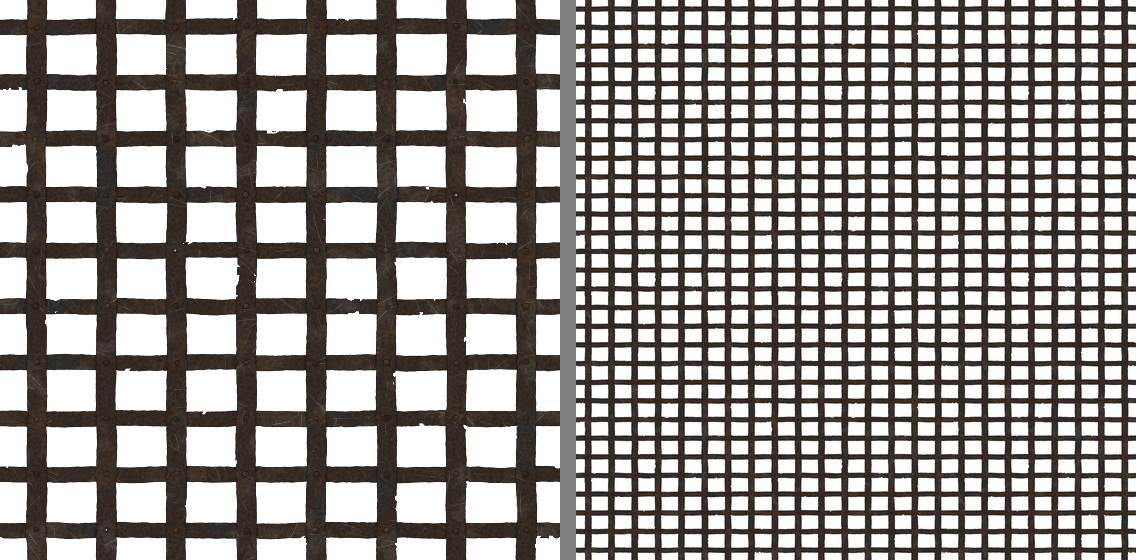
Left: one tile. Right: repeated 3 by 3.
Give the GLSL for this pattern, as a WebGL 2 fragment shader.

```glsl
#version 300 es
precision highp float;
// Worn iron lattice on white: 8 upright straps riveted over 10 level ones.
// Strap distances are bent and chipped by wrapping gradient noise, then
// coloured with patina, rust, grain and scattered curved scratches.
uniform vec2 u_resolution;
out vec4 fragColor;

// Integer hash giving three values in 0..1
vec3 hash3(vec2 cell, int seed) {
    uvec3 v = uvec3(uvec2(cell), uint(seed)) * 1664525u + 1013904223u;
    v.x += v.y * v.z; v.y += v.z * v.x; v.z += v.x * v.y;
    v ^= v >> 16u;
    v.x += v.y * v.z; v.y += v.z * v.x; v.z += v.x * v.y;
    return vec3(v >> 8u) / 16777216.0;
}

float cornerSlope(vec2 cell, vec2 delta, vec2 period, int seed) {
    float angle = 6.2832 * hash3(mod(cell, period), seed).x;
    return dot(vec2(cos(angle), sin(angle)), delta);
}

// Gradient noise, about -1..1, wrapping over the unit square
float noise(vec2 uv, vec2 period, int seed) {
    vec2 p = uv * period, i = floor(p), f = p - i;
    vec2 w = f * f * f * (f * (f * 6.0 - 15.0) + 10.0);
    vec2 e = vec2(1, 0);
    float low = mix(cornerSlope(i, f, period, seed),
                    cornerSlope(i + e.xy, f - e.xy, period, seed), w.x);
    float high = mix(cornerSlope(i + e.yx, f - e.yx, period, seed),
                     cornerSlope(i + e.xx, f - e.xx, period, seed), w.x);
    return 1.5 * mix(low, high, w.y);
}

float fbm(vec2 uv, float period, int seed) {
    float sum = 0.0, gain = 0.55;
    for (int k = 0; k < 4; k++) {
        sum += gain * noise(uv, vec2(period), seed + k);
        period *= 2.0;
        gain *= 0.6;
    }
    return sum;
}

// One bent scratch per cell, searched in the neighbouring cells
float scratches(vec2 uv, float count, int seed, float pixel) {
    vec2 p = uv * count;
    float mark = 0.0;
    for (int y = -1; y <= 1; y++)
    for (int x = -1; x <= 1; x++) {
        vec2 cell = floor(p) + vec2(x, y);
        vec3 place = hash3(mod(cell, count), seed);
        vec3 form = hash3(mod(cell, count), seed + 1);
        vec2 q = p - cell - place.xy;
        float angle = 3.1416 * form.x, c = cos(angle), s = sin(angle);
        q = vec2(c * q.x + s * q.y, c * q.y - s * q.x);
        q.y += 0.3 * (form.z - 0.5) * q.x * q.x;
        q.x = max(abs(q.x) - 0.2 - 0.65 * form.y, 0.0);
        float line = 1.0 - smoothstep(0.0, 0.0007 + 0.5 * pixel, length(q) / count);
        mark = max(mark, line * place.z * place.z);
    }
    return mark;
}

vec3 ironColour(vec2 uv, int seed, float pixel) {
    float patina = fbm(uv, 14.0, seed);
    float rust = fbm(uv, 9.0, seed + 10);
    float tone = fbm(uv, 5.0, seed + 20);
    vec3 iron = mix(vec3(0.20, 0.16, 0.135), vec3(0.18, 0.175, 0.17), smoothstep(0.1, 0.6, tone));
    iron = mix(iron, vec3(0.265, 0.235, 0.205), 0.8 * smoothstep(0.05, 0.5, patina));
    iron = mix(iron, vec3(0.28, 0.205, 0.15), 0.7 * smoothstep(0.1, 0.55, rust));
    iron *= 1.0 + 0.16 * noise(uv, vec2(150), seed + 30) + 0.12 * noise(uv, vec2(260), seed + 31);
    // Scratches gather in the barer patches
    float mark = scratches(uv, 17.0, seed + 40, pixel);
    mark = max(mark, scratches(uv, 29.0, seed + 42, pixel));
    mark = max(mark, 0.8 * scratches(uv, 43.0, seed + 44, pixel));
    return iron + vec3(0.17, 0.16, 0.145) * mark * smoothstep(-0.7, 0.4, patina);
}

void main() {
    vec2 uv = gl_FragCoord.xy / u_resolution;
    float pixel = 1.0 / min(u_resolution.x, u_resolution.y);

    // Offset from the nearest crossing, in canvas units
    vec2 cells = vec2(8, 10);
    vec2 grid = uv * cells - vec2(0.02, 0.025);
    vec2 crossing = mod(floor(grid), cells);
    vec2 offset = (fract(grid) - 0.5) / cells;

    // Bent, rough and chipped strap edges
    vec2 bend = 0.0022 * vec2(noise(uv, vec2(8, 13), 1), noise(uv, vec2(13, 10), 2));
    float rough = 0.0007 * noise(uv, vec2(70), 3) + 0.0004 * noise(uv, vec2(170), 4);
    float chip = smoothstep(0.5, 0.65, noise(uv, vec2(15), 5)) * smoothstep(0.1, 0.3, noise(uv, vec2(95), 6));
    vec2 edge = abs(offset + bend) - vec2(0.0178, 0.0139) + rough + 0.0045 * chip;
    float lattice = min(edge.x, edge.y);

    // Upright straps lie over the level ones
    float upright = 1.0 - smoothstep(-0.5 * pixel, 0.5 * pixel, edge.x);
    vec3 colour = ironColour(uv, edge.x < 0.0 ? 100 : 200, pixel);
    float inset = mix(-edge.y, -edge.x, upright);
    colour *= mix(0.68, 1.0, smoothstep(0.0, 0.0028, inset));
    colour *= mix(mix(0.72, 1.0, smoothstep(0.0, 0.004, edge.x)), 1.0, upright);

    // Rivets: dark rim, rusty or blackened head, light from the upper left
    vec3 wear = hash3(crossing, 7);
    vec2 head = offset + bend + 0.002 * (hash3(crossing, 8).xy - 0.5);
    float radius = length(head) + 0.0006 * noise(uv, vec2(190), 9);
    float size = 0.0042 + 0.0016 * wear.y;
    colour *= 1.0 - 0.35 * smoothstep(0.0022, 0.0, abs(radius - size));
    vec3 rivet = mix(vec3(0.14, 0.115, 0.10), vec3(0.35, 0.225, 0.15), wear.x);
    rivet *= 1.0 + 0.3 * dot(head / size, vec2(-0.6, 0.8)) + 0.2 * noise(uv, vec2(230), 10);
    colour = mix(colour, rivet, 0.75 * (1.0 - smoothstep(size - 0.0015, size, radius)));
    float glint = step(0.95, wear.z) * (1.0 - smoothstep(0.0008, 0.0024, radius));
    colour = mix(colour, vec3(0.78, 0.74, 0.70), glint);

    float gap = smoothstep(-0.6 * pixel, 0.6 * pixel, lattice);
    fragColor = vec4(mix(colour, vec3(1), gap), 1.0);
}
```
